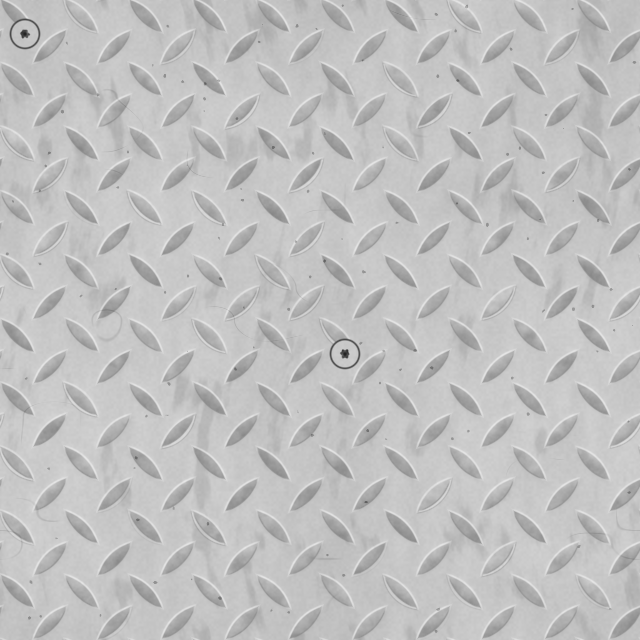
This texture is drawn by a Shadertoy shader. Its source:

```glsl
float hash(vec2 p) {
    vec3 h = fract(p.xyx * vec3(0.1031, 0.1030, 0.0973));
    h += dot(h, h.yzx + 33.33);
    return fract((h.x + h.y) * h.z);
}

// Value noise that wraps after the given number of cells
float noise(vec2 p, vec2 period) {
    vec2 i = floor(p), f = fract(p);
    f = f * f * (3.0 - 2.0 * f);
    vec2 a = mod(i, period), b = mod(i + 1.0, period);
    return mix(mix(hash(a), hash(vec2(b.x, a.y)), f.x),
               mix(hash(vec2(a.x, b.y)), hash(b), f.x), f.y);
}

float fbm(vec2 uv, vec2 period) {
    float sum = 0.0, gain = 0.5;
    for (int i = 0; i < 4; i++) {
        sum += gain * noise(uv * period, period);
        period *= 2.0;
        gain *= 0.5;
    }
    return sum / 0.9375;
}

// Pointed oval with half width and half length
float lens(vec2 q, vec2 halfSize) {
    float r = dot(halfSize, halfSize) / (2.0 * halfSize.x);
    return length(vec2(abs(q.x) + r - halfSize.x, q.y)) - r;
}

float band(float d, float width, float aa) {
    return 1.0 - smoothstep(width - aa, width + aa, abs(d));
}

// One lattice of raised lugs; slope is 1 for rising, -1 for falling
float addLugs(float shade, vec2 cell, float slope, float mottle, float aa) {
    vec2 id = mod(floor(cell + 0.5), 10.0) + 20.0 * (slope + 1.0);
    float tone = hash(id + 3.0);
    float worn = smoothstep(0.78, 0.9, hash(id + 11.0));
    vec2 p = fract(cell + 0.5) - 0.5;
    p += 0.015 * (vec2(hash(id + 5.0), hash(id + 7.0)) - 0.5);
    vec2 q = vec2(p.x - slope * p.y, p.x + slope * p.y) * 0.7071;
    float lit = -slope * q.x;
    float d = lens(q, vec2(0.097 + 0.012 * (tone - 0.5), 0.358));
    float bright = smoothstep(-0.02, 0.05, lit);
    float dark = smoothstep(-0.01, 0.06, -lit);

    // Soft relief around the foot
    float foot = exp(-max(d, 0.0) * 28.0);
    shade += foot * (0.035 * bright - 0.04 * dark);

    // Doubled outline on worn lugs
    float outer = lens(q + vec2(-0.025 * slope, 0.0), vec2(0.125, 0.37));
    shade += worn * (0.07 * (1.0 - smoothstep(-aa, aa, outer))
                   - 0.13 * band(outer, 0.007, aa));

    // Face, then shaded and polished edges
    float face = 0.652 + 0.07 * (tone - 0.5) + 0.45 * lit + 0.2 * (mottle - 0.5)
               + 0.07 * q.y * slope + 0.04 * worn;
    shade = mix(shade, face, 1.0 - smoothstep(-aa, aa, d));
    float edgeWear = 0.6 + 0.4 * mottle;
    shade = mix(shade, 0.5, 0.65 * dark * edgeWear * band(d, 0.009, aa));
    shade = mix(shade, 0.92, 0.9 * bright * edgeWear * band(d - 0.006, 0.014, aa));
    float tip = smoothstep(0.26, 0.35, abs(q.y));
    return mix(shade, 0.87, 0.4 * tip * band(d - 0.01, 0.012, aa));
}

void mainImage(out vec4 fragColor, in vec2 fragCoord) {
    vec2 uv = fragCoord / iResolution.xy;
    float pixel = 1.0 / iResolution.y;
    float grain = noise(uv * 256.0, vec2(256.0)) - 0.5;

    // Brushed plate with broad clouds and upright smudges
    float plate = 0.779 + 0.07 * (fbm(uv, vec2(4.0)) - 0.5)
                + 0.05 * (fbm(uv + 0.3, vec2(40.0, 16.0)) - 0.5);
    vec2 slanted = uv + vec2(0.25 * sin(6.2832 * uv.y) / 6.2832, 0.0);
    plate -= 0.07 * smoothstep(0.6, 0.8, fbm(slanted, vec2(34.0, 13.0)));
    float shade = plate;

    // Ten by ten repeats of crossed lugs
    float mottle = fbm(uv + 0.17, vec2(48.0));
    shade = addLugs(shade, uv * 10.0 - vec2(0.27, 0.76), -1.0, mottle, 10.0 * pixel);
    shade = addLugs(shade, uv * 10.0 - vec2(0.78, 0.27), 1.0, mottle, 10.0 * pixel);

    // Scattered dirt specks and fine scratches
    vec2 speckId = floor(uv * 36.0);
    vec2 speckPos = 0.2 + 0.6 * vec2(hash(speckId + 61.0), hash(speckId + 83.0));
    float speck = length(fract(uv * 36.0) - speckPos) + 0.12 * grain;
    float present = step(0.91, hash(speckId + 41.0));
    shade -= 0.2 * present * (1.0 - smoothstep(0.03, 0.1, speck));
    float scratch = abs(noise(uv * vec2(12.0, 20.0), vec2(12.0, 20.0)) - 0.5);
    float patchy = smoothstep(0.62, 0.75, fbm(uv + 0.6, vec2(9.0)));
    shade -= 0.07 * patchy * (1.0 - smoothstep(0.0, 0.02, scratch));

    // Two flush fasteners on the diagonal
    for (int i = 0; i < 2; i++) {
        vec2 p = uv - vec2(0.039, 0.947) - 0.5 * float(i) * vec2(1.0, -1.0);
        float r = length(p), angle = atan(p.y, p.x);
        shade = mix(shade, plate + 0.01, 1.0 - smoothstep(-pixel, pixel, r - 0.0225));
        shade = mix(shade, 0.22, 0.9 * band(r - 0.0225, 0.0013, pixel));
        float socket = r - 0.0066 - 0.0006 * cos(6.0 * angle) + 0.002 * grain;
        shade = mix(shade, 0.3 + 0.2 * grain, 1.0 - smoothstep(-pixel, pixel, socket));
        shade = mix(shade, 0.15, 1.0 - smoothstep(0.001, 0.004, r));
    }

    shade += 0.025 * grain;
    fragColor = vec4(vec3(clamp(shade, 0.0, 1.0)), 1.0);
}
```
